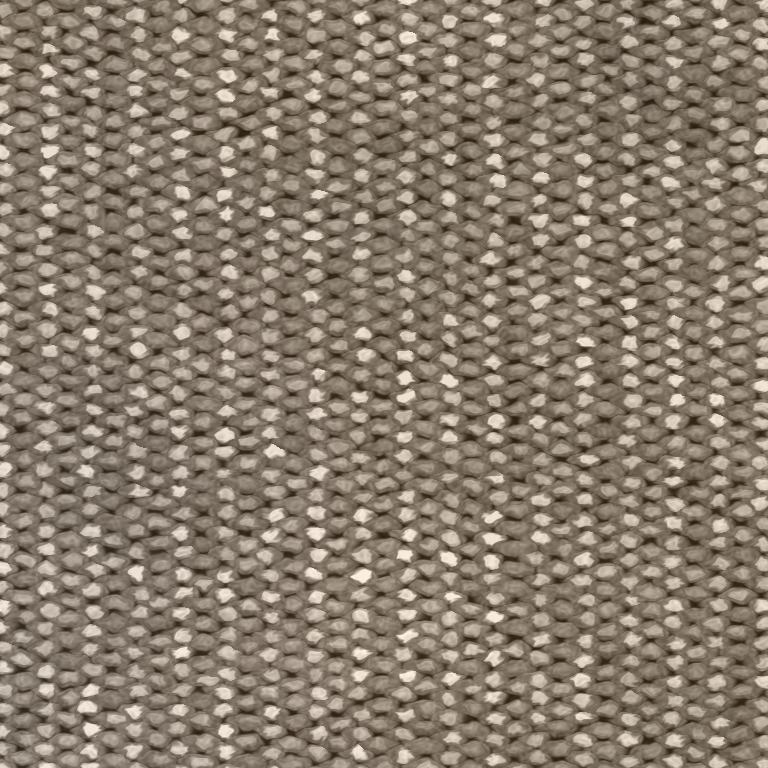
Give the GLSL for this texture, as a three.js fragment shader.

```glsl
// Coarse taupe canvas: plump yarn knots in 34 staggered columns, about 38 to a column.
// Each point takes the tallest of the nearby elliptical knots, which is then shaded
// with short dark gaps, blunt cream highlights and fibre noise.
varying vec2 vUv;

float hash(vec2 p) {
  return fract(sin(dot(p, vec2(127.1, 311.7))) * 43758.5);
}

vec2 gradient(vec2 cell) {
  float angle = 6.2832 * hash(cell);
  return vec2(cos(angle), sin(angle));
}

// Gradient noise, roughly -0.7 to 0.7
float noise(vec2 p) {
  vec2 i = floor(p), f = fract(p);
  vec2 w = f * f * f * (f * (f * 6.0 - 15.0) + 10.0);
  vec2 e = vec2(1.0, 0.0);
  float low = mix(dot(gradient(i), f), dot(gradient(i + e), f - e), w.x);
  float high = mix(dot(gradient(i + e.yx), f - e.yx), dot(gradient(i + 1.0), f - 1.0), w.x);
  return mix(low, high, w.y);
}

void main() {
  // Weave space: one unit per column and per knot, slightly tilted and wavy
  vec2 p = vec2(vUv.x * 34.3, (vUv.y + 0.02 * (vUv.x - 0.35)) * 38.5);
  p += 0.20 * vec2(noise(vUv * 7.0), noise(vUv * 7.0 + 31.0));
  p += 0.20 * vec2(noise(p * 1.7), noise(p * 1.7 + 57.0));

  // Find the tallest knot here
  float height = -1.0;
  vec2 offset = vec2(0.0), id = vec2(0.0);
  float raised = 0.0;
  for (int i = -1; i <= 1; i++) {
    float column = floor(p.x + 0.5) + float(i);
    float odd = mod(column, 2.0);
    float shift = 0.72 - 0.5 * odd;
    for (int j = 0; j <= 1; j++) {
      vec2 knot = vec2(column, floor(p.y - shift) + float(j));
      vec2 jitter = vec2(hash(knot + 3.0), hash(knot + 19.0)) - 0.5;
      vec2 d = p - knot - vec2(0.0, shift) - jitter * vec2(0.22, 0.14);
      vec2 halfSize = vec2(mix(0.73, 0.86, odd), 0.385) * (0.93 + 0.14 * hash(knot + 41.0));
      // Blunt on the right, tapered on the left
      halfSize.y *= 1.0 + 0.22 * clamp(d.x, -0.8, 0.8);
      float h = 1.0 - length(d / halfSize);
      if (h > height) {
        height = h;
        offset = d;
        id = knot;
        raised = 1.0 - odd;
      }
    }
  }

  // Nearly flat yarn body with short, deep gaps
  float body = smoothstep(-0.26, 0.12, height);
  float tone = mix(-0.13, 0.335, body) + 0.20 * offset.y * body;
  tone += 0.10 * (hash(id + 7.0) - 0.5) * body;

  // Cream highlight, stronger on the raised columns and broken by fibres
  float fibres = noise(vec2(p.x * 2.6 + p.y * 1.5, p.y * 5.0 - p.x * 2.0) + id * 5.0);
  vec2 center = vec2(0.10, 0.0) + 0.14 * (vec2(hash(id + 23.0), hash(id + 29.0)) - 0.5);
  vec2 spot = (offset - center) / mix(vec2(0.47, 0.27), vec2(0.43, 0.33), raised);
  spot.y /= 1.0 + 0.45 * clamp(offset.x, -0.8, 0.8);
  float gloss = smoothstep(1.10, 0.58, length(spot) + 0.55 * fibres);
  float strength = mix(0.13, 0.40, raised) + 0.34 * hash(id + 73.0);
  strength *= 1.0 + 0.35 * noise(vUv * 9.0 + 11.0);
  tone += gloss * strength * body;

  // Fibre grain
  float grain = noise(p * 4.5 + 17.0);
  tone += (0.16 * fibres + 0.16 * grain) * mix(0.4, 1.0, body);

  vec3 gapBrown = vec3(0.27, 0.22, 0.16);
  vec3 cream = vec3(0.87, 0.82, 0.76);
  vec3 color = mix(gapBrown, cream, clamp(tone, -0.20, 1.10));

  // Uneven light: cooler and paler toward the lower left
  float cool = smoothstep(0.9, 0.0, length(vUv * vec2(1.2, 0.7)));
  color += cool * vec3(0.015, 0.02, 0.035);
  color *= 1.0 + 0.10 * noise(vUv * 3.0 + 5.0);

  gl_FragColor = vec4(color, 1.0);
}
```
